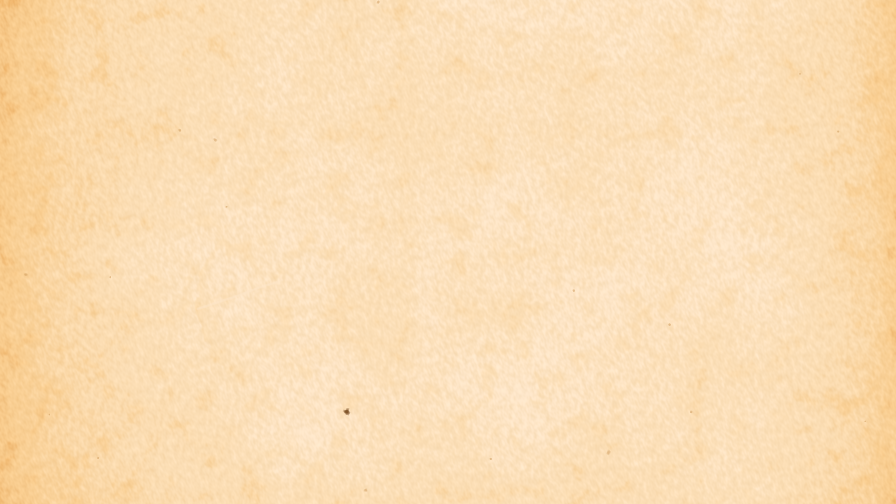
A Shadertoy shader for this texture:

```glsl
// Aged parchment: a pale sheet whose stain level is the sum of burnt edges,
// cloudy gradient noise and fine slanted fibres, coloured through a ramp.
// A faint curved water mark, a crease and scattered rust specks lie on top.

const vec3 PALE   = vec3(0.995, 0.905, 0.795);
const vec3 CREAM  = vec3(0.985, 0.870, 0.710);
const vec3 HONEY  = vec3(0.975, 0.805, 0.565);
const vec3 AMBER  = vec3(0.935, 0.690, 0.390);
const vec3 RUST   = vec3(0.420, 0.240, 0.070);

vec2 hash2(vec2 p) {
    vec3 q = fract(vec3(p.xyx) * vec3(0.1031, 0.1030, 0.0973));
    q += dot(q, q.yzx + 33.33);
    return fract((q.xx + q.yz) * q.zy);
}

float cornerSlope(vec2 cell, vec2 offset) {
    float angle = 6.2832 * hash2(cell + 57.0).x;
    return dot(vec2(cos(angle), sin(angle)), offset);
}

// Gradient noise, roughly -0.7 to 0.7
float gradientNoise(vec2 p) {
    vec2 i = floor(p), f = fract(p);
    vec2 u = f * f * f * (f * (f * 6.0 - 15.0) + 10.0);
    vec2 e = vec2(1.0, 0.0);
    float low  = mix(cornerSlope(i, f), cornerSlope(i + e.xy, f - e.xy), u.x);
    float high = mix(cornerSlope(i + e.yx, f - e.yx), cornerSlope(i + e.xx, f - e.xx), u.x);
    return mix(low, high, u.y);
}

float fbm(vec2 p, int octaves, float gain) {
    float sum = 0.0, amplitude = 1.0;
    for (int k = 0; k < octaves; k++) {
        sum += amplitude * gradientNoise(p);
        p = mat2(1.6, 1.2, -1.2, 1.6) * p + 17.3;
        amplitude *= gain;
    }
    return sum;
}

// Darkening toward the sides, strongest on the left and in the upper left
float edgeBurn(vec2 p, float width, float wobble) {
    float left   = exp(-max(p.x + wobble, 0.0) / 0.17);
    float right  = exp(-max(width - p.x + wobble, 0.0) / 0.11);
    float bottom = exp(-p.y / 0.10);
    float top    = exp(-(1.0 - p.y) / 0.14) * smoothstep(1.0, 0.0, p.x);
    return 0.86 * left + 0.76 * right + 0.16 * bottom + 0.20 * top;
}

float segmentDistance(vec2 p, vec2 a, vec2 b) {
    vec2 ab = b - a;
    return length(p - a - ab * clamp(dot(p - a, ab) / dot(ab, ab), 0.0, 1.0));
}

// Left part of a ring with a crisp outer rim and a soft inside
float waterMark(vec2 p, vec2 centre, float radius) {
    vec2 d = p - centre;
    float inside = radius - length(d * vec2(1.0, 0.82));
    float rim = smoothstep(-0.004, 0.004, inside) * exp(-max(inside, 0.0) / 0.014);
    return rim * smoothstep(-0.05, -0.12, d.x);
}

float blot(vec2 p, vec2 centre, float radius) {
    float ragged = 1.0 + 0.7 * gradientNoise(p * 170.0);
    return 1.0 - smoothstep(0.25, 1.2, length(p - centre) / (radius * ragged));
}

// Sparse small specks, at most one in each cell
float specks(vec2 p, float cellSize, float chance) {
    vec2 cell = floor(p / cellSize);
    vec2 place = 0.2 + 0.6 * hash2(cell);
    vec2 kind = hash2(cell + 91.0);
    float radius = mix(0.002, 0.005, kind.y * kind.y);
    return step(kind.x, chance) * blot(p, (cell + place) * cellSize, radius);
}

vec3 paperRamp(float stain) {
    vec3 c = mix(PALE, CREAM, smoothstep(-0.10, 0.34, stain));
    c = mix(c, HONEY, smoothstep(0.25, 0.98, stain));
    return mix(c, AMBER, smoothstep(0.85, 1.55, stain));
}

void mainImage(out vec4 fragColor, in vec2 fragCoord) {
    vec2 p = fragCoord / iResolution.y;
    float width = iResolution.x / iResolution.y;

    // Broad clouds, blotches and fibres
    float clouds = fbm(p * 3.2 + 4.0, 3, 0.55);
    float blotches = fbm(p * 17.0 + 31.0, 3, 0.65);
    vec2 slanted = vec2(p.x + 0.35 * p.y, p.y - 0.25 * p.x);
    float fibres = fbm(slanted * vec2(105.0, 62.0), 2, 0.7);

    // Stain level
    float burn = edgeBurn(p, width, 0.05 * clouds);
    float stain = 0.15 + burn + 0.22 * clouds + 0.14 * blotches;
    stain += 0.16 * smoothstep(0.15, 0.65, blotches) + 0.20 * fibres;
    stain += 0.28 * waterMark(p + 0.012 * blotches, vec2(0.52, 0.40), 0.13);
    vec3 colour = paperRamp(stain);
    colour *= 1.0 - 0.022 * fibres;

    // Pale crease
    float bend = 0.006 * gradientNoise(p * 14.0);
    float crease = segmentDistance(p + bend, vec2(0.39, 0.385), vec2(0.56, 0.445));
    colour = mix(colour, PALE, 0.5 * (1.0 - smoothstep(0.0005, 0.004, crease)));

    // Rust specks and one dark blot
    colour = mix(colour, AMBER * 0.85, 0.5 * specks(p, 0.13, 0.16));
    colour = mix(colour, RUST, 0.85 * blot(p, vec2(0.688, 0.183), 0.007));
    fragColor = vec4(clamp(colour, 0.0, 1.0), 1.0);
}
```
